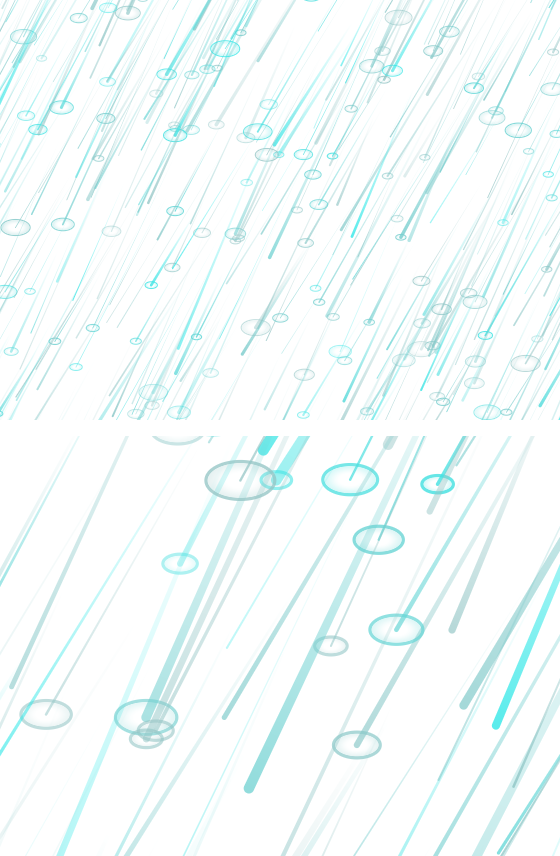
Top: the whole. Bottom: its middle third, enlarged.
Give the GLSL for this pattern, as a Shadertoy shader.

```glsl
// Three random values in 0..1 from a seed (integer mixing)
vec3 random3(uvec3 v) {
    v = v * 1664525u + 1013904223u;
    v.x += v.y * v.z; v.y += v.z * v.x; v.z += v.x * v.y;
    v ^= v >> 16u;
    v.x += v.y * v.z; v.y += v.z * v.x; v.z += v.x * v.y;
    return vec3(v >> 8u) / 16777216.0;
}

// Approximate signed distance to an ellipse; k is the scaled radius
float ellipseDistance(vec2 p, vec2 radii, out float k) {
    k = length(p / radii);
    return k * (k - 1.0) / max(length(p / (radii * radii)), 0.001);
}

// Antialiased coverage of a signed distance
float coverage(float d) {
    return clamp(0.5 - d * iResolution.y, 0.0, 1.0);
}

// Streak that is thick and strong at its head and fades along its tail
float streak(vec2 p, float angle, float len, float halfWidth) {
    vec2 dir = vec2(cos(angle), sin(angle));
    float t = clamp(dot(p, dir) / len, 0.0, 1.0);
    float d = length(p - dir * len * t) - halfWidth * (1.0 - 0.6 * t);
    return coverage(d) * pow(1.0 - t, 1.2);
}

// Thin ripple outline with a soft shade inside its rim
float ripple(vec2 p, float radius) {
    float k;
    float d = ellipseDistance(p, radius * vec2(1.0, 0.55), k);
    float rim = coverage(abs(d) - 0.0013);
    float shade = 0.3 * smoothstep(0.35, 1.0, k) * coverage(d);
    return max(rim, shade);
}

void mainImage(out vec4 fragColor, in vec2 fragCoord) {
    vec2 uv = fragCoord / iResolution.y;
    float aspect = iResolution.x / iResolution.y;
    vec3 color = vec3(1.0);

    for (uint i = 0u; i < 500u; i++) {
        vec3 place = random3(uvec3(i, 17u, 5u));
        vec3 shape = random3(uvec3(i, 43u, 11u));
        vec3 look = random3(uvec3(i, 71u, 29u));

        // Heads also lie beyond the left and lower edges
        vec2 head = mix(vec2(-0.3, -0.45), vec2(aspect + 0.02, 1.02), place.xy);
        vec2 p = uv - head;
        vec3 tint = mix(vec3(0.58, 0.77, 0.77), vec3(0.18, 0.91, 0.91), look.x * look.x);

        // Falling streak
        float halfWidth = 0.0008 + 0.0036 * shape.x * shape.x;
        float line = streak(p, mix(1.0, 1.18, shape.y), mix(0.18, 0.58, shape.z), halfWidth);
        color = mix(color, tint, line * mix(0.3, 0.85, look.y));

        // Ripple around some of the heads
        if (place.z < 0.42 && abs(p.x) < 0.05 && abs(p.y) < 0.05) {
            float ring = ripple(p, 0.012 + 0.023 * look.z * look.z);
            color = mix(color, tint, ring * mix(0.4, 0.85, look.y));
        }
    }
    fragColor = vec4(color, 1.0);
}
```
